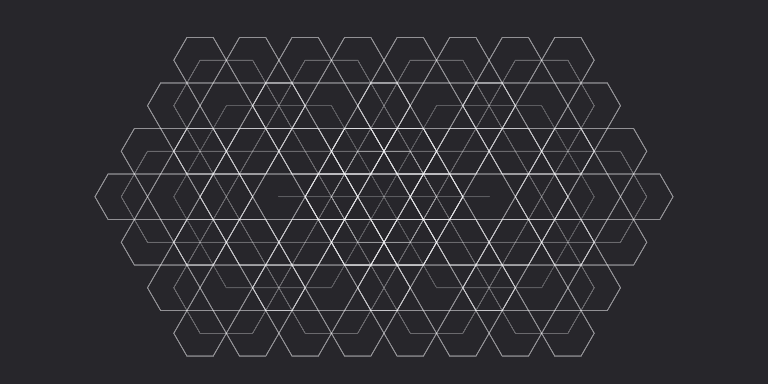
A WebGL 1 fragment shader for this background:

```glsl
precision highp float;
// Recursive lattice of thin pale hexagons, each seeding seven of half its size, on charcoal.

uniform vec2 u_resolution;

// Lengths are fractions of the canvas height; SOFTNESS is the filter size in pixels.
#define CENTER vec2(0.0, -0.0124)
#define RADIUS 0.2737
#define WIDTH_LARGE 0.0008
#define WIDTH_MEDIUM 0.0010
#define WIDTH_SMALL 0.0016
#define SOFTNESS 1.2
#define BACKGROUND vec3(0.152, 0.149, 0.169)
#define LINE_COLOR vec3(0.97, 0.97, 0.98)

const float SIXTH_TURN = 1.04719755;
const float APOTHEM = 0.8660254;

// Seed 0 is the centre of a unit flat-topped hexagon, seeds 1 to 6 its vertices.
vec2 seed(int index) {
  float angle = float(index) * SIXTH_TURN;
  return index == 0 ? vec2(0.0) : vec2(cos(angle), sin(angle));
}

// Distance to the outline of a flat-topped hexagon.
float hexOutline(vec2 p, float radius) {
  p = abs(p);
  return abs(max(p.y, APOTHEM * p.x + 0.5 * p.y) - APOTHEM * radius);
}

// Distance to a horizontal segment centred on the origin.
float segment(vec2 p, float halfLength) {
  return length(vec2(max(abs(p.x) - halfLength, 0.0), p.y));
}

// Share of the filter left uncovered by a stroke.
float uncovered(float dist, float width) {
  float scale = u_resolution.y / SOFTNESS;
  float nearSide = clamp(0.5 + (0.5 * width - dist) * scale, 0.0, 1.0);
  float farSide = clamp(0.5 - (0.5 * width + dist) * scale, 0.0, 1.0);
  return 1.0 - (nearSide - farSide);
}

void main() {
  vec2 p = (gl_FragCoord.xy - 0.5 * u_resolution) / u_resolution.y - CENTER;

  // Central axis joining the two largest hexagons.
  float clear = uncovered(segment(p, RADIUS), WIDTH_LARGE);

  // Three generations; coinciding strokes build up and look brighter.
  for (int i = 0; i < 2; i++) {
    vec2 large = p - vec2((2.0 * float(i) - 1.0) * RADIUS, 0.0);
    clear *= uncovered(hexOutline(large, RADIUS), WIDTH_LARGE);

    for (int j = 0; j < 7; j++) {
      vec2 medium = large - seed(j) * RADIUS;
      clear *= uncovered(hexOutline(medium, 0.5 * RADIUS), WIDTH_MEDIUM);

      for (int k = 0; k < 7; k++) {
        vec2 small = medium - seed(k) * 0.5 * RADIUS;
        clear *= uncovered(hexOutline(small, 0.25 * RADIUS), WIDTH_SMALL);
      }
    }
  }

  gl_FragColor = vec4(mix(LINE_COLOR, BACKGROUND, clear), 1.0);
}
```
